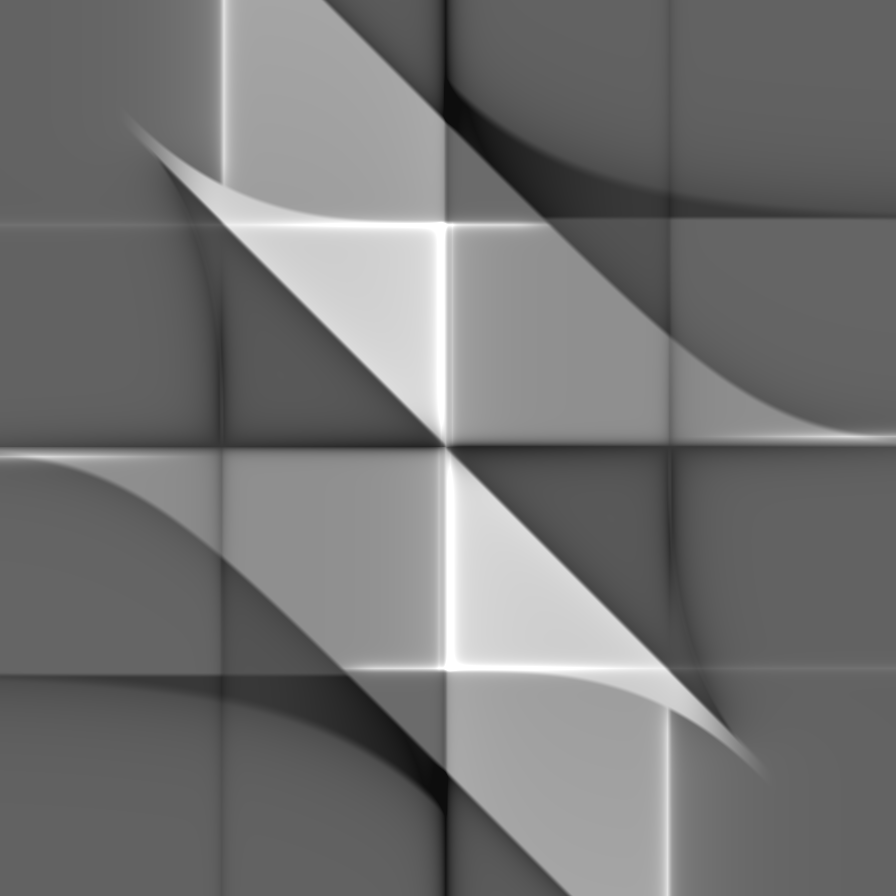
This background is drawn by a three.js fragment shader. Its source:

```glsl
// Grey folded planes around the centre: one half is shaded and turned by 180 degrees.
// Signed distances to lines, cubics and exponentials mask the planes, and
// exponential falloffs add bright and dark creases on a four by four grid.

varying vec2 vUv;

// Soft step across a boundary
float edge(float d) { return smoothstep(-0.013, 0.013, d); }

// Symmetric falloff around a crease
float glow(float d, float w) { return exp(-abs(d) / w); }

// Falloff on the positive side only
float lip(float d, float w) { return edge(d) * exp(-max(d, 0.0) / w); }

void main() {
  // Four grid cells across, folded by a half turn
  vec2 p = (vUv - vec2(0.4975, 0.5015)) * 4.0;
  p *= p.y < 0.0 ? -1.0 : 1.0;
  float x = p.x;
  float y = p.y;

  // Signed distances to the folds
  float diagonal = (x + y) * 0.707;
  float band = (0.26 * log(1.0 + exp((1.45 - x) / 0.26)) - y) * 0.707;
  float swoop = 1.0 + 0.17 * pow(abs(x), 3.0) - y;
  float horn = x + 1.0 + 0.135 * y * y * y;
  float ridge = y - 1.0 - 0.63 * exp(-1.6 * x);
  float spur = x - 0.435 * exp(-2.9 * (y - 1.0));
  float upperRow = edge(y - 1.0);

  // Outer left plane and the pale panel beside it
  float outer = 0.385 + 0.11 * glow(x + 1.0, 0.25) * smoothstep(0.9, 1.5, y);
  outer -= 0.13 * glow(horn, 0.09) * smoothstep(1.4, 1.1, y);
  float panel = 0.63 + 0.03 * (y - 1.5) + 0.05 * glow(x, 0.2);
  float shade = mix(outer, panel, edge(x + 1.0));
  shade += 0.25 * glow(x + 0.99, 0.025) * smoothstep(1.0, 1.3, y);

  // Bright wedge between the diagonal and the swoop
  float wedge = 0.79 + 0.07 * glow(x, 0.3) + 0.06 * glow(diagonal, 0.1);
  float wedgeMask = edge(swoop) * edge(diagonal) * smoothstep(-1.48, -1.0, x);
  shade = mix(shade, wedge, wedgeMask);

  // Dark triangle below the diagonal
  float triangle = 0.35 - 0.09 * glow(diagonal, 0.07) - 0.07 * lip(horn, 0.06);
  shade = mix(shade, triangle, edge(-diagonal) * edge(horn) * step(y, 1.5));

  // Band to the right of the centre line
  float inside = mix(0.56 + 0.10 * glow(x, 0.15), 0.42, upperRow);
  inside -= 0.05 * lip(x - 1.0, 0.15);
  shade = mix(shade, inside, edge(x));

  // Bright horizontal crease, strongest near the centre line
  float crease = 0.06 + 0.24 * smoothstep(-1.2, -0.3, x);
  shade += crease * glow(y - 0.99, 0.02) * smoothstep(0.55, 0.3, x);

  // Bright centre crease with a faint echo on its right
  float lowerRow = 1.0 - upperRow;
  shade += lowerRow * (0.28 * glow(x + 0.02, 0.025) + 0.10 * glow(x - 0.03, 0.012));

  // Planes beyond the band: plain lower row, black wedge, smooth upper sheet
  float lowerSheet = mix(0.33, 0.395, edge(x - 1.0)) - 0.06 * glow(band, 0.08);
  float darkSheet = mix(0.15, 0.22, smoothstep(0.2, 0.9, x));
  darkSheet -= 0.07 * glow(spur, 0.10);
  float upperSheet = 0.385 - 0.09 * glow(ridge, 0.16);
  float beyond = mix(lowerSheet, darkSheet, edge(y - 1.02));
  beyond = mix(beyond, upperSheet, smoothstep(-0.03, 0.03, ridge));
  float leftSheet = 0.36 - 0.12 * glow(band, 0.06);
  beyond = mix(leftSheet, beyond, edge(x));
  beyond -= upperRow * 0.17 * glow(x, 0.05);
  shade = mix(shade, beyond, edge(-band));

  // Dark creases on the grid
  shade -= upperRow * 0.12 * glow(x, 0.018);
  shade -= mix(0.14, 0.06, smoothstep(0.0, 1.0, y)) * glow(x - 1.0, 0.025);
  shade -= 0.12 * glow(x + 1.0, 0.025) * smoothstep(1.0, 0.3, y);

  // Seam along the half turn, sharp on the right and soft on the left
  float seam = mix(0.13, 0.30, abs(x) * 0.5);
  float soft = mix(0.06, 0.022, edge(x));
  float seamMask = glow(y, soft) * (1.0 - 0.6 * glow(x, 0.025));
  shade = mix(shade, seam, seamMask);
  shade += 0.38 * smoothstep(0.9, 2.0, x) * glow(y - 0.045, 0.02);

  gl_FragColor = vec4(vec3(clamp(shade, 0.05, 1.0)), 1.0);
}
```
